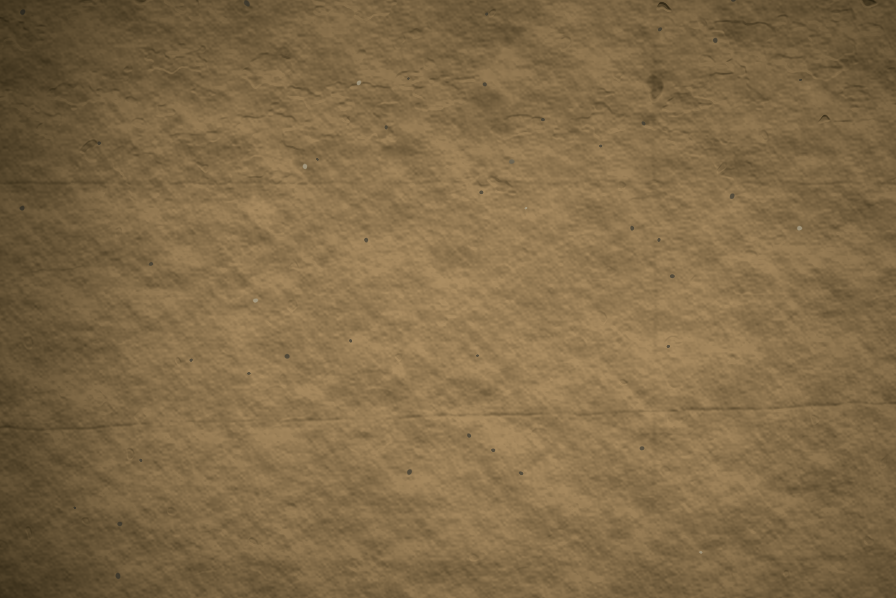
Give the GLSL for this texture, as a Shadertoy shader.

```glsl
const vec3 DARK_EARTH = vec3(0.27, 0.22, 0.13);
const vec3 LIGHT_EARTH = vec3(0.62, 0.51, 0.35);
const vec3 SLATE = vec3(0.25, 0.24, 0.20);
const vec3 CHALK = vec3(0.68, 0.65, 0.56);
const vec2 TO_LIGHT = vec2(0.25, 0.97);

float hash(vec2 p) {
    return fract(sin(dot(p, vec2(127.1, 311.7))) * 43758.545);
}

float noise(vec2 p) {
    vec2 i = floor(p), f = fract(p);
    f = f * f * (3.0 - 2.0 * f);
    return mix(mix(hash(i), hash(i + vec2(1, 0)), f.x),
               mix(hash(i + vec2(0, 1)), hash(i + vec2(1, 1)), f.x), f.y);
}

float fbm(vec2 p, int octaves) {
    float sum = 0.0, total = 0.0, amp = 1.0;
    for (int i = 0; i < octaves; i++) {
        sum += amp * noise(p);
        total += amp;
        amp *= 0.55;
        p = p * 2.07 + 13.7;
    }
    return sum / total;
}

// Randomly placed soft discs: x is coverage, y a random value per disc
vec2 scatter(vec2 p, float scale, float share, float size, float seed) {
    vec2 q = p * scale, cell = floor(q), best = vec2(0.0);
    for (int j = -1; j <= 1; j++)
    for (int i = -1; i <= 1; i++) {
        vec2 id = cell + vec2(i, j);
        if (hash(id + seed) > share) continue;
        vec2 centre = id + vec2(hash(id + seed + 1.7), hash(id + seed + 5.3));
        float radius = size * mix(0.4, 1.0, hash(id + seed + 9.1));
        float cover = 1.0 - smoothstep(0.5 * radius, radius, length(q - centre));
        if (cover > best.x) best = vec2(cover, hash(id + seed + 3.9));
    }
    return best;
}

vec2 ragged(vec2 p, float amount) {
    return p + amount * (vec2(fbm(p * 26.0, 3), fbm(p * 26.0 + 40.0, 3)) - 0.5);
}

float band(float d, float width) {
    return exp(-d * d / (width * width));
}

// Formwork joints: two level ones and a plumb one, broken by noise
float joints(vec2 p) {
    float wobble = 0.012 * (fbm(p * 14.0, 3) - 0.5);
    float upper = band(p.y - 0.695 + wobble, 0.003) * 0.6;
    float lower = band(p.y - 0.283 - 0.028 * p.x + wobble, 0.003);
    float plumb = band(p.x - 1.094 + wobble, 0.004) * 0.6;
    float broken = smoothstep(0.3, 0.6, fbm(p * 11.0 + 7.0, 3));
    return max(max(upper, lower), plumb) * broken;
}

// Share of crumbling: strong near the top and along the upper joint
float roughness(vec2 p) {
    float top = smoothstep(0.62, 0.9, p.y) * 0.6;
    float ledge = band(p.y - 0.7, 0.022) * band(p.x - 0.85, 0.35);
    return 0.22 + top + 0.7 * ledge;
}

float cavity(vec2 p) {
    vec2 q = ragged(p, 0.035);
    float hole = 1.0 - smoothstep(0.5, 1.0, length((q - vec2(1.095, 0.85)) / vec2(0.018, 0.02)));
    float chips = scatter(q * vec2(0.7, 1.2), 9.0, 0.16, 0.17, 2.3).x;
    return max(hole, chips * smoothstep(0.15, 0.8, roughness(p)));
}

float height(vec2 p) {
    float h = 0.0, freq = 13.0;
    for (int i = 0; i < 5; i++) {
        h += noise(p * freq + float(i) * 17.3) / freq;
        freq *= 2.05;
    }
    float rough = roughness(p);
    float crumble = smoothstep(0.59, 0.67, fbm(p * vec2(13.0, 19.0), 4));
    float dents = scatter(ragged(p, 0.03), 15.0, 0.2, 0.26, 6.1).x;
    return h - 0.013 * rough * crumble - 0.006 * dents
             - 0.012 * cavity(p) - 0.004 * joints(p);
}

void mainImage(out vec4 fragColor, in vec2 fragCoord) {
    vec2 p = fragCoord / iResolution.y;

    // Light falling off towards the edges
    vec2 d = (p - vec2(0.82, 0.46)) / vec2(0.85, 0.62);
    float tone = 0.95 - 0.5 * dot(d, d) - 0.15 * smoothstep(0.3, 0.05, p.x);

    // Relief lit from above
    float stepSize = 0.003;
    float slope = (height(p) - height(p + TO_LIGHT * stepSize)) / stepSize;
    float lit = mix(0.55, 1.0, smoothstep(0.0, 0.8, tone));
    tone += 0.12 * lit * clamp(slope, -3.5, 1.5);

    // Mottling, pale plaster patches and shaded recesses
    tone += 0.22 * (fbm(p * 5.0, 4) - 0.5) + 0.1 * (noise(p * 170.0) - 0.5);
    vec2 patches = scatter(ragged(p, 0.05), 4.0, 0.2, 0.2, 11.4);
    tone += 0.12 * patches.x * patches.y;
    tone -= 0.3 * cavity(p) + 0.12 * joints(p);
    vec3 color = mix(DARK_EARTH, LIGHT_EARTH, clamp(tone, -0.55, 1.15));

    // Small stones, mostly slate and rarely chalk
    vec2 stones = scatter(ragged(p, 0.012), 17.0, 0.09, 0.11, 21.6);
    vec3 stoneColor = mix(SLATE, CHALK, smoothstep(0.78, 0.9, stones.y));
    color = mix(color, stoneColor * lit, 0.75 * stones.x);

    fragColor = vec4(color, 1.0);
}
```
